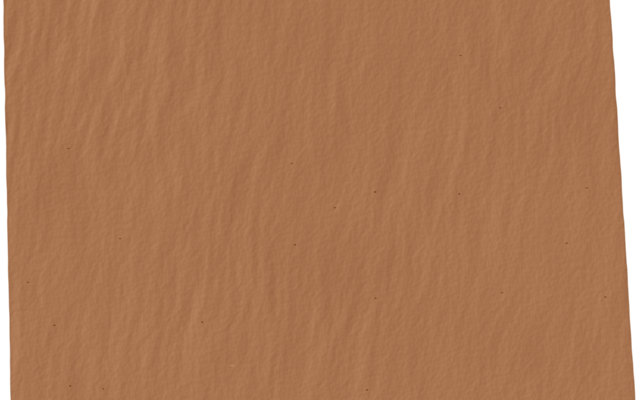
Reproduce this texture procedurally as a WebGL 1 fragment shader.

```glsl
precision highp float;
// A slab of terracotta clay with slightly slanted sides on a white ground.
// Gradient noise builds a height field of upright folds, creases and grain;
// its slope toward a light at the upper left tints the clay colour.

uniform vec2 u_resolution;

vec2 hash2(vec2 cell) {
  vec2 q = vec2(dot(cell, vec2(127.1, 311.7)), dot(cell, vec2(269.5, 183.3)));
  return fract(sin(q) * 43758.547);
}

vec2 gradientAt(vec2 cell) {
  float angle = 6.2832 * hash2(cell).x;
  return vec2(cos(angle), sin(angle));
}

// Gradient noise, roughly -0.7 to 0.7
float noise(vec2 p) {
  vec2 i = floor(p), f = fract(p);
  vec2 u = f * f * f * (f * (f * 6.0 - 15.0) + 10.0);
  vec2 e = vec2(1.0, 0.0);
  float low = mix(dot(gradientAt(i), f),
                  dot(gradientAt(i + e.xy), f - e.xy), u.x);
  float high = mix(dot(gradientAt(i + e.yx), f - e.yx),
                   dot(gradientAt(i + e.xx), f - e.xx), u.x);
  return mix(low, high, u.y);
}

// Long thin ridges along the zero lines of a stretched noise
float creases(vec2 p) {
  float line = noise(p * vec2(5.0, 2.1) + vec2(3.7, 8.2));
  float patches = smoothstep(0.0, 0.3, noise(p * vec2(4.0, 3.0) + 21.0));
  float lower = 1.0 - smoothstep(0.2, 0.5, p.y);
  return exp(-line * line * 900.0) * patches * lower;
}

float relief(vec2 p) {
  vec2 bent = p + 0.03 * vec2(noise(p * 4.0), noise(p * 4.0 + 17.0));
  bent.x -= 0.12 * p.y;
  float leftTop = smoothstep(0.9, 0.1, p.x) * smoothstep(0.1, 0.9, p.y);
  float foldStrength = 0.65 + 0.7 * leftTop + 0.7 * noise(p * 2.5 + 5.0);
  float folds = 0.13 * noise(bent * vec2(21.0, 4.5))
              + 0.07 * noise(bent * vec2(43.0, 13.0) + 9.0);
  float grain = 0.030 * noise(p * vec2(72.0, 60.0) + 31.0)
              + 0.022 * noise(p * vec2(128.0, 115.0) + 57.0);
  return folds * foldStrength + grain + 0.035 * creases(p);
}

// Rare small pits (negative) and pale chips (positive), one per chosen cell
float specks(vec2 p) {
  vec2 cell = floor(p * 9.0);
  vec2 pick = hash2(cell + 71.0);
  vec2 centre = 0.2 + 0.6 * hash2(cell + 13.0);
  float d = length((fract(p * 9.0) - centre) * vec2(0.8, 1.2));
  float dotShape = 1.0 - smoothstep(0.012, 0.034, d);
  return dotShape * step(0.84, pick.x) * (pick.y > 0.8 ? 0.10 : -0.12);
}

void main() {
  vec2 p = gl_FragCoord.xy / u_resolution * vec2(1.6, 1.0);
  float pixel = 1.0 / u_resolution.y;

  // Slanted sides with a faintly uneven cut
  float wobble = 0.0015 * noise(vec2(p.y * 25.0, 2.5));
  float fromLeft = p.x - mix(0.027, 0.008, p.y) + wobble;
  float fromRight = mix(1.588, 1.525, p.y) - p.x + wobble;
  float inside = min(fromLeft, fromRight);

  // Slope lit from the upper left, and broad uneven tone
  vec2 toward = 0.002 * vec2(0.85, -0.53);
  float light = relief(p + toward) - relief(p - toward);
  float tone = 0.012 * noise(p * 2.0 + 40.0)
             + 0.012 * noise(p * vec2(15.0, 5.0) + 80.0)
             + 0.006 * (0.5 - p.y);

  // Rounded left border and thin shaded rim
  float border = 1.0 - smoothstep(0.015, 0.030, fromLeft + 0.008 * noise(p * 18.0));
  float rim = 1.0 - smoothstep(0.0, 0.008, inside);
  float shade = 1.1 * light + tone + specks(p) + 0.010 * border - 0.035 * rim;

  vec3 clay = vec3(0.658, 0.452, 0.312) + shade * vec3(1.0, 0.95, 0.88);
  float coverage = smoothstep(-pixel, pixel, inside);
  gl_FragColor = vec4(mix(vec3(1.0), clay, coverage), 1.0);
}
```
